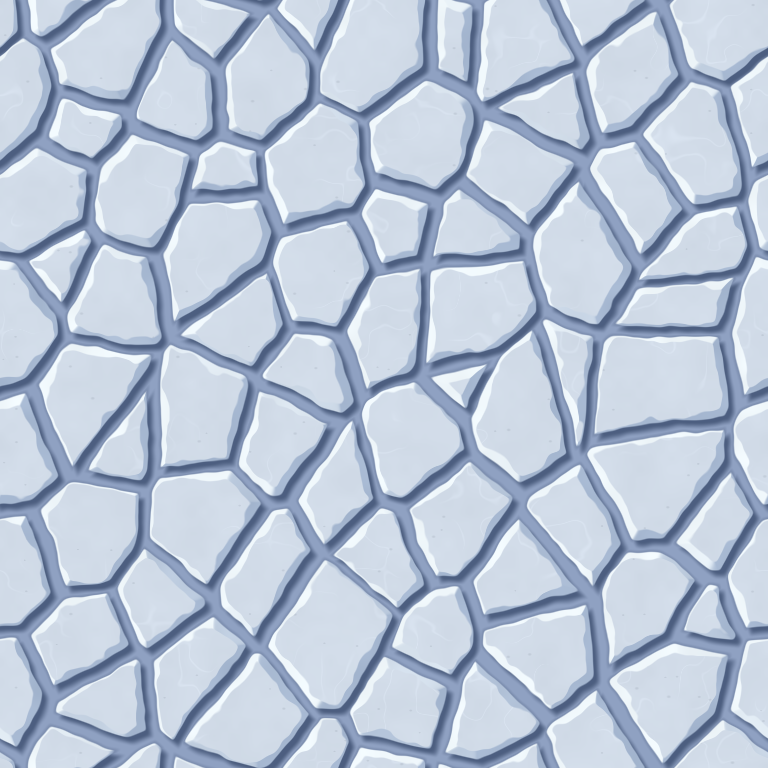
Reproduce this texture procedurally as a WebGL 2 fragment shader.

```glsl
#version 300 es
precision highp float;
// Seamless paving of pale, chipped stone slabs over blue joints with soft shadows.
uniform vec2 u_resolution;
out vec4 outColor;

const float CELLS = 8.0;              // working units across one tile
const float DIAGONALS = 6.0;          // diagonal slab rows per tile
const float JITTER = 0.84;            // scatter of slab centres
const float SIZE_SPREAD = 0.27;       // difference between large and small slabs
const mat2 STRETCH = mat2(1.2, -0.16, -0.16, 0.87); // slabs lean up and right
const float GAP_MIN = 0.040;          // half joint width
const float GAP_SPREAD = 0.052;
const float CORNER_SHARPNESS = 85.0;
const float BEVEL_MIN = 0.014;
const float BEVEL_MAX = 0.09;
const vec2 LIGHT_DIR = vec2(-0.88, 0.47);
const vec2 SHADOW_OFFSET = vec2(0.054, -0.06);
const vec3 TOP_COLOR = vec3(0.82, 0.86, 0.91);
const vec3 LIT_COLOR = vec3(0.94, 0.97, 0.985);
const vec3 SHADE_COLOR = vec3(0.65, 0.72, 0.82);
const vec3 JOINT_COLOR = vec3(0.56, 0.63, 0.76);
const vec3 SHADOW_COLOR = vec3(0.30, 0.37, 0.50);

vec3 hash(vec2 p) {
    vec3 q = fract(p.xyx * vec3(0.1031, 0.1030, 0.0973));
    q += dot(q, q.yxz + 33.33);
    return fract((q.xxy + q.yzz) * q.zyx);
}

// Value noise at a whole frequency per unit; wraps with the tile.
float noise(vec2 p, float freq) {
    p *= freq;
    float period = CELLS * freq;
    vec2 i = floor(p), f = fract(p);
    f = f * f * (3.0 - 2.0 * f);
    vec2 a = mod(i, period), b = mod(i + 1.0, period);
    return mix(mix(hash(a).x, hash(vec2(b.x, a.y)).x, f.x),
               mix(hash(vec2(a.x, b.y)).x, hash(b).x, f.x), f.y);
}

// The slab lattice runs along the diagonals; these convert and wrap its cells.
vec2 toLattice(vec2 p) { return vec2(p.x + p.y, p.y - p.x) * DIAGONALS / CELLS; }
vec2 fromLattice(vec2 q) { return vec2(q.x - q.y, q.x + q.y) * 0.5 * CELLS / DIAGONALS; }
vec2 wrapCell(vec2 c) {
    vec2 t = floor((vec2(c.x - c.y, c.x + c.y) + 0.25) / (2.0 * DIAGONALS));
    return c - DIAGONALS * vec2(t.x + t.y, t.y - t.x);
}

// Slab centre in xy, size weight in z.
vec3 slabSite(vec2 cell) {
    vec3 h = hash(wrapCell(cell) + 25.0);
    return vec3(fromLattice(cell + 0.5 + JITTER * (h.xy - 0.5)), SIZE_SPREAD * h.z);
}

float power(vec2 p, vec3 site) {
    vec2 r = p - site.xy;
    return dot(r, STRETCH * r) - site.z;
}

// Returns the inside distance to the slab rim (x) and its outward normal (yz).
vec3 slab(vec2 p) {
    p += 0.05 * (vec2(noise(p, 3.0), noise(p + 4.0, 3.0)) - 0.5);
    p += 0.022 * (vec2(noise(p, 8.0), noise(p + 2.0, 8.0)) - 0.5);

    // Owner of this point in a weighted cell diagram
    vec2 base = floor(toLattice(p)), owner = base;
    float best = 1e3;
    for (int y = -2; y <= 2; y++)
    for (int x = -2; x <= 2; x++) {
        vec2 cell = base + vec2(x, y);
        float d = power(p, slabSite(cell));
        if (d < best) { best = d; owner = cell; }
    }

    // Softly joined rim planes, each with its own inset
    vec3 site = slabSite(owner);
    vec2 normal = vec2(0.0);
    float total = 0.0;
    for (int y = -2; y <= 2; y++)
    for (int x = -2; x <= 2; x++) {
        if (x == 0 && y == 0) continue;
        vec2 cell = owner + vec2(x, y);
        vec3 other = slabSite(cell);
        vec2 slope = STRETCH * (other.xy - site.xy);
        float steepness = length(slope);
        float edge = (power(p, other) - best) / (2.0 * steepness);
        vec2 pair = wrapCell(owner) + 13.0 * wrapCell(cell) + 200.0;
        edge -= GAP_MIN + GAP_SPREAD * hash(pair).y;
        float w = exp(-CORNER_SHARPNESS * min(edge, 0.9));
        total += w;
        normal += w * slope / steepness;
    }
    return vec3(-log(total) / CORNER_SHARPNESS, normal / total);
}

// Mottled top with faint veins and sparse pits.
vec3 slabTop(vec2 p) {
    float mottle = 0.65 * noise(p, 3.0) + 0.35 * noise(p, 9.0) - 0.5;
    vec3 color = TOP_COLOR + 0.03 * mottle;
    vec2 bent = p + 0.12 * vec2(noise(p, 6.0), noise(p + 3.0, 6.0));
    float vein = 1.0 - smoothstep(0.0, 0.04, abs(noise(bent, 4.0) - 0.5));
    color += 0.025 * vein * smoothstep(0.45, 0.75, noise(p + 1.0, 2.0));
    vec2 grid = p * 9.0;
    vec3 h = hash(mod(floor(grid), CELLS * 9.0) + 31.0);
    float pit = length((fract(grid) - 0.3 - 0.4 * h.xy) * vec2(1.0, 1.4));
    return color - 0.06 * step(0.96, h.z) * (1.0 - smoothstep(0.04, 0.12 + 0.15 * h.x, pit));
}

void main() {
    vec2 p = gl_FragCoord.xy / u_resolution * CELLS;
    float soft = 0.9 * CELLS / min(u_resolution.x, u_resolution.y);
    vec3 s = slab(p);

    // Joint with drop and contact shadow
    float dropShadow = smoothstep(-GAP_MIN, 0.04, slab(p - SHADOW_OFFSET).x);
    float contact = 0.3 * smoothstep(-0.04, 0.0, s.x);
    vec3 joint = mix(JOINT_COLOR, SHADOW_COLOR, max(dropShadow, contact));

    // Chipped bevel, lit from the upper left
    float lit = dot(s.yz, LIGHT_DIR);
    float chip = 0.7 * noise(p, 4.0) + 0.3 * noise(p, 9.0);
    float width = mix(BEVEL_MIN, BEVEL_MAX, smoothstep(0.2, 0.8, chip));
    vec3 bevel = mix(SHADE_COLOR, LIT_COLOR, smoothstep(-0.5, 0.35, lit));
    bevel += 0.04 * (noise(p, 5.0) - 0.5);
    vec3 stone = mix(bevel, slabTop(p), smoothstep(width - soft, width + soft, s.x));

    outColor = vec4(mix(joint, stone, smoothstep(-soft, soft, s.x)), 1.0);
}
```
